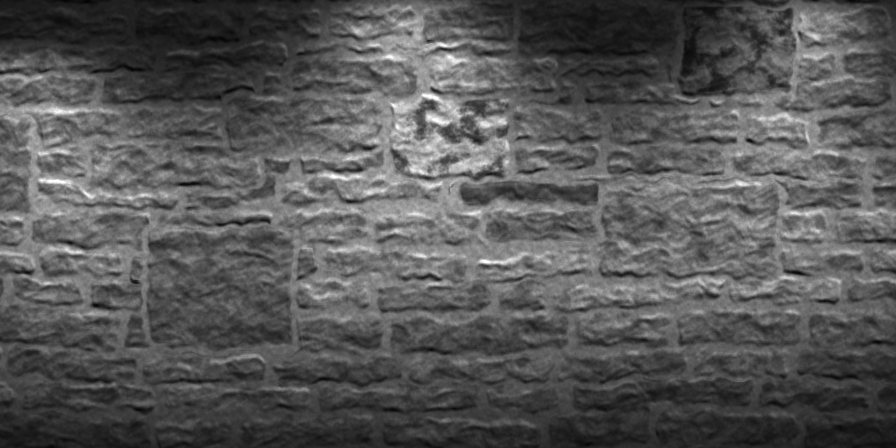
A WebGL 2 fragment shader for this texture:

```glsl
#version 300 es
precision highp float;
// A rough grey stone wall lit by three lamps above its top edge.
// Hashed courses of rubble surround a few large blocks; a height field made of
// box distances and gradient noise is shaded from above, then lit by the beams.

uniform vec2 u_resolution;
out vec4 fragColor;

float hash(vec2 p) {
  return fract(sin(dot(p, vec2(127.1, 311.7))) * 43758.55);
}

float gradientNoise(vec2 p) {
  vec2 cell = floor(p), f = p - cell;
  vec2 u = f * f * f * (f * (f * 6.0 - 15.0) + 10.0);
  float corner[4];
  for (int i = 0; i < 4; i++) {
    vec2 o = vec2(i & 1, i >> 1);
    float a = 6.2832 * hash(cell + o);
    corner[i] = dot(vec2(cos(a), sin(a)), f - o);
  }
  return mix(mix(corner[0], corner[1], u.x), mix(corner[2], corner[3], u.x), u.y);
}

float fbm(vec2 p) {
  float sum = 0.0, amp = 1.0;
  for (int i = 0; i < 4; i++) {
    sum += amp * gradientNoise(p);
    p = mat2(1.6, 1.2, -1.2, 1.6) * p + 7.3;
    amp *= 0.55;
  }
  return sum;
}

float roundBox(vec2 p, vec2 halfSize, float radius) {
  vec2 d = abs(p) - halfSize + radius;
  return length(max(d, 0.0)) + min(max(d.x, d.y), 0.0) - radius;
}

// Large blocks: centre and half size, with their grey tones
const vec4 blocks[12] = vec4[12](
  vec4(0.492, 0.362, 0.158, 0.130), vec4(1.536, 0.488, 0.200, 0.100),
  vec4(1.005, 0.698, 0.133, 0.088), vec4(1.647, 0.890, 0.124, 0.094),
  vec4(1.181, 0.570, 0.152, 0.021), vec4(1.100, 0.833, 0.142, 0.036),
  vec4(0.792, 0.831, 0.140, 0.044), vec4(1.335, 0.939, 0.176, 0.056),
  vec4(0.388, 0.635, 0.185, 0.047), vec4(0.677, 0.728, 0.170, 0.059),
  vec4(1.211, 0.504, 0.122, 0.032), vec4(0.000, 0.635, 0.070, 0.104));
const float blockTones[12] = float[12](
  0.36, 0.43, 0.56, 0.36, 0.24, 0.56, 0.42, 0.40, 0.46, 0.44, 0.38, 0.36);

float jointX(float i, float row, float width) {
  return (i + 0.6 * (hash(vec2(i, row)) - 0.5)) * width;
}

// Returns distance to the stone edge, tone, mottling and a stone id
vec4 wall(vec2 p) {
  vec2 q = p + 0.014 * vec2(gradientNoise(p * 13.0), gradientNoise(p * 13.0 + 40.0))
             + 0.009 * gradientNoise(p * 38.0);

  // Courses of uneven height, each split at jittered joints
  float v = (q.y - 0.609) / 0.0755 + 0.4 * gradientNoise(q * vec2(1.6, 2.0));
  v += 0.1 * sin(v * 2.1);
  float row = floor(v);
  float width = 0.25 + 0.1 * hash(vec2(row, 5.0));
  float i = floor(q.x / width);
  if (q.x < jointX(i, row, width)) i -= 1.0;
  else if (q.x > jointX(i + 1.0, row, width)) i += 1.0;
  float left = jointX(i, row, width), right = jointX(i + 1.0, row, width);
  float id = hash(vec2(i + 3.0, row + 9.0));
  vec2 local = vec2(q.x - 0.5 * (left + right), (v - row - 0.5) * 0.0755);
  local.y += (hash(vec2(row, i)) - 0.5) * 0.12 * local.x;
  float course = roundBox(local, vec2(0.5 * (right - left) - 0.010, 0.032 - 0.006 * id), 0.014);
  vec4 stone = vec4(course, 0.36 + 0.16 * id, 0.35, id);

  // Large blocks push the courses aside, leaving a mortar gap
  for (int k = 0; k < 12; k++) {
    float d = roundBox(q - blocks[k].xy, blocks[k].zw, 0.012);
    stone.x = max(stone.x, 0.016 - d);
    if (d < stone.x) {
      float mottle = (k == 2 || k == 3) ? 0.85 : 0.35;
      stone = vec4(d, blockTones[k], mottle, float(k) * 0.37);
    }
  }
  return stone;
}

// Chipped faces: tilted facets broken by sharp creases
float relief(vec2 p, vec4 stone) {
  float raised = smoothstep(0.005, -0.008, stone.x);
  vec2 s = p + 0.02 * gradientNoise(p * 15.0 + stone.w * 11.0);
  float facets = fbm(s * vec2(9.0, 15.0) + stone.w * 31.0);
  float creases = abs(gradientNoise(s * vec2(8.0, 19.0) + stone.w * 53.0))
                + 0.5 * abs(gradientNoise(s * vec2(21.0, 36.0) + stone.w * 23.0));
  return raised * (0.60 + 0.55 * facets - 0.9 * creases) + 0.11 * fbm(p * 50.0);
}

// Ambient fades at the foot and between lamps; beams widen downwards
float lampLight(vec2 p) {
  float light = 0.66 * smoothstep(-0.22, 0.48, p.y) * (1.0 - 0.66 * smoothstep(0.55, 0.92, p.y));
  for (int i = 0; i < 3; i++) {
    float drop = 1.0 - p.y - (i == 0 ? 0.12 : 0.0);
    float fall = max(drop, 0.0);
    float across = (p.x - 0.05 - 0.87 * float(i)) / (0.15 + 0.50 * fall);
    light += 1.12 * exp(-across * across - 2.4 * fall) * smoothstep(-0.06, 0.09, drop);
  }
  return light * (1.0 - 0.2 * pow(abs(p.x - 1.0), 4.0));
}

void main() {
  vec2 p = gl_FragCoord.xy / u_resolution * vec2(2.0, 1.0);
  vec4 stone = wall(p);
  vec2 above = p + vec2(0.002, 0.008);
  float slope = relief(p, stone) - relief(above, wall(above));

  // Pale gritty mortar and darker mottled stone
  float grain = fbm(p * 65.0);
  float mortar = 0.55 + 0.08 * grain;
  float stains = smoothstep(-0.15, 0.50, fbm(p * 18.0 + stone.w * 17.0));
  float face = stone.y * (1.0 + 0.20 * grain) * (1.12 - 0.8 * stone.z * stains);
  float edge = 0.002 + 1.0 / u_resolution.y;
  float albedo = mix(mortar, face, smoothstep(edge, -edge, stone.x));

  // Upward faces catch light; undersides fall into shadow
  float shade = clamp(1.0 + 1.25 * slope, 0.10, 1.75);
  float grey = albedo * shade * lampLight(p) * 1.06;
  fragColor = vec4(vec3(clamp(grey, 0.0, 1.0)), 1.0);
}
```
